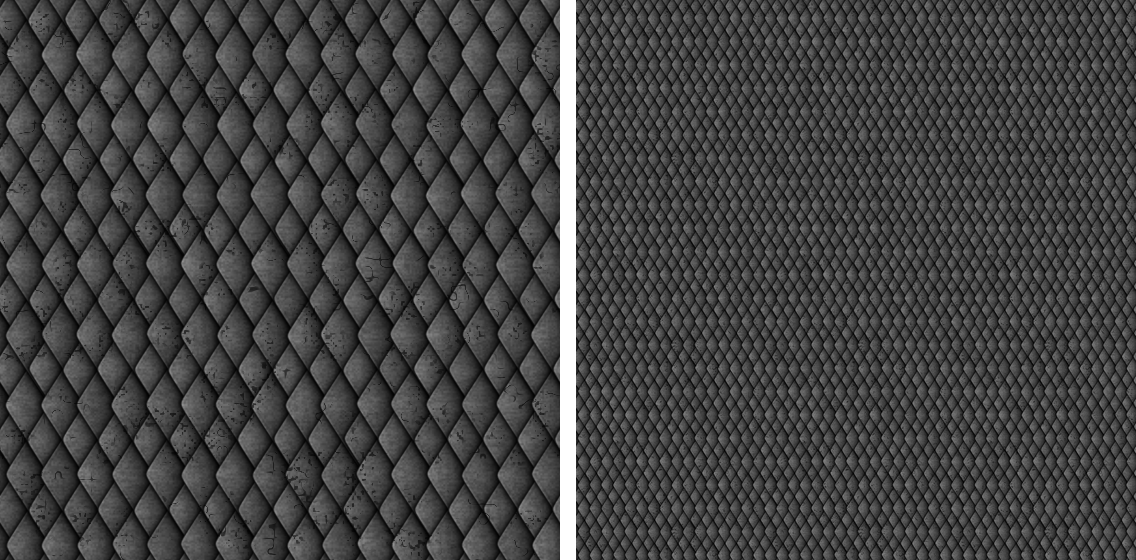
Left, the tile; right, the same tile 3 across and 3 down.
Reproduce this pattern procedurally as a Shadertoy shader.

```glsl
// Overlapping dark leather scales: rounded wedges point left in staggered rows.
// Wedges are painted from left to right, each casting a soft shadow on those
// below; wrapping noise adds grain, pits and hairline cracks.

#define CELLS 16.0        // scales across and rows down (even)
#define ORIGIN vec2(0.15, 0.44)
#define STAGGER 0.64      // shift of every second row
#define SPREAD 0.65       // run of a wedge edge per row of rise
#define ROUNDING 0.09     // radius of the left tip
#define JITTER 0.07       // irregular placement
#define TIP_TONE 0.46     // brightness at the left tip
#define FADE 0.19         // darkening toward the right
#define SHADOW 0.80       // depth of the contact shadow
#define GRAIN 0.13        // strength of the surface grain
#define WEAR 0.55         // strength of pits and cracks

float hash(vec2 p) {
    return fract(sin(dot(p, vec2(127.1, 311.7))) * 43758.55);
}

// Value noise that repeats after 'period' lattice cells
float tileNoise(vec2 uv, vec2 period) {
    vec2 p = uv * period;
    vec2 cell = floor(p), f = fract(p);
    f = f * f * (3.0 - 2.0 * f);
    vec2 a = mod(cell, period), b = mod(cell + 1.0, period);
    return mix(mix(hash(a), hash(vec2(b.x, a.y)), f.x),
               mix(hash(vec2(a.x, b.y)), hash(b), f.x), f.y);
}

// Signed distance to a wedge opening to the right, with a rounded tip
float wedge(vec2 p) {
    float rise = sqrt(p.y * p.y + ROUNDING * ROUNDING) - 0.5 * ROUNDING;
    return (rise * SPREAD - p.x) / length(vec2(SPREAD, 1.0));
}

// Tone on the face of one scale, with a thin bevel along its edge
float scaleTone(vec2 p, float d, float variation) {
    float tone = TIP_TONE - FADE * p.x - 0.08 * abs(p.y);
    tone *= 0.93 + 0.14 * variation;
    float rim = smoothstep(0.0, 0.035, -d) * (1.0 - smoothstep(0.035, 0.075, -d));
    float groove = exp(-pow((d + 0.095) / 0.025, 2.0));
    tone += 0.035 * rim - 0.03 * groove;
    return tone * mix(0.45, 1.0, smoothstep(0.0, 0.04, -d));
}

// Paints the neighbouring scales in order of overlap
float paintScales(vec2 g, float pixel) {
    float tone = 0.1;
    float column = floor(g.x);
    for (int i = -2; i <= 1; i++)
    for (int odd = 0; odd < 2; odd++) {
        float parity = float(odd);
        float nearest = floor((g.y - ORIGIN.y - parity) * 0.5 + 0.5);
        for (int k = -1; k <= 1; k++) {
            vec2 cell = vec2(column + float(i), 2.0 * (nearest + float(k)) + parity);
            vec2 id = mod(cell, CELLS);
            vec2 offset = vec2(hash(id + 3.7), hash(id + 19.3)) - 0.5;
            vec2 tip = cell + ORIGIN + vec2(STAGGER * parity, 0.0) + JITTER * offset;
            vec2 p = g - tip;
            float d = wedge(p);
            float outside = max(d, 0.0);
            tone *= 1.0 - SHADOW * exp(-outside / 0.055);
            tone *= 1.0 - 0.28 * exp(-outside / 0.20);
            float cover = 1.0 - smoothstep(-pixel, pixel, d);
            tone = mix(tone, scaleTone(p, d, hash(id + 41.1)), cover);
        }
    }
    return tone;
}

// Fine grain with faint horizontal streaks, centred on zero
float grain(vec2 uv) {
    float fine = tileNoise(uv, vec2(300.0)) - 0.5;
    float streak = tileNoise(uv, vec2(64.0, 256.0)) - 0.5;
    float broad = tileNoise(uv, vec2(48.0)) - 0.5;
    return fine + 0.6 * streak + 0.5 * broad;
}

// Clusters of pits and sparse hairline cracks, from 0 to 1
float wear(vec2 uv) {
    float patches = smoothstep(0.55, 0.85, tileNoise(uv, vec2(27.0)));
    float pits = smoothstep(0.66, 0.86, tileNoise(uv, vec2(230.0))) * patches;
    float ridge = abs(tileNoise(uv, vec2(58.0, 66.0)) - 0.5);
    float rare = smoothstep(0.74, 0.88, tileNoise(uv + 0.37, vec2(34.0)));
    float cracks = (1.0 - smoothstep(0.01, 0.045, ridge)) * rare;
    return max(pits, cracks);
}

void mainImage(out vec4 fragColor, in vec2 fragCoord) {
    vec2 uv = fragCoord / iResolution.xy;
    float pixel = 0.7 * CELLS / min(iResolution.x, iResolution.y);

    float tone = paintScales(uv * CELLS, pixel);
    tone *= 1.0 + 2.0 * GRAIN * grain(uv);
    tone *= 1.0 - WEAR * wear(uv);

    fragColor = vec4(vec3(clamp(tone, 0.0, 1.0)), 1.0);
}
```
